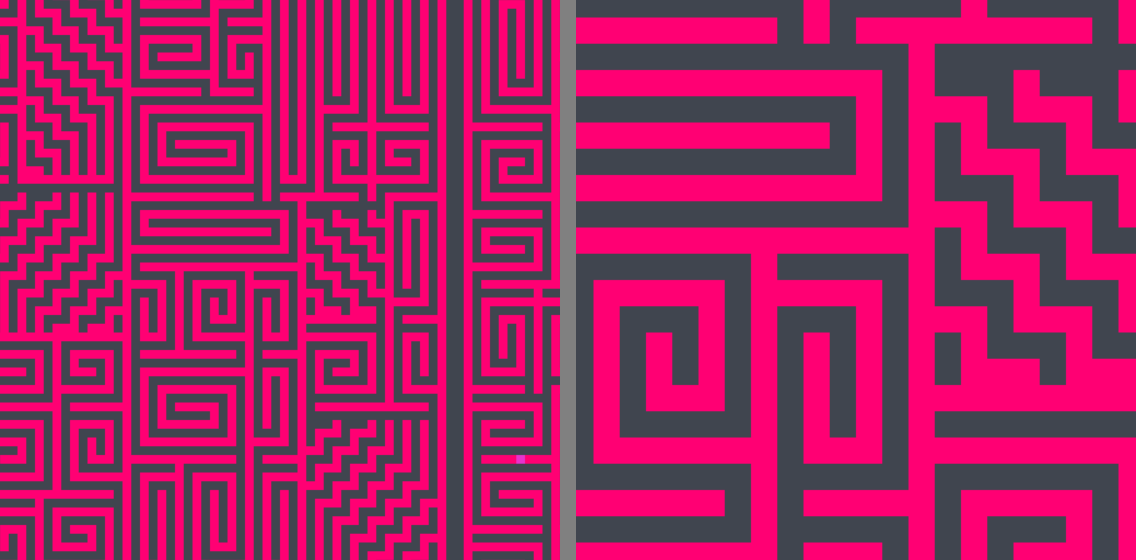
Left, the full canvas; right, a detail of the centre.
Write a WebGL 1 fragment shader that draws this pattern.

```glsl
precision highp float;
// Angular meander maze: a grid of square cells is split at random into blocks
// that share one-cell walls. Each block holds a square spiral or stepped
// stripes, both made by flipping ring or stripe parity along diagonals.
uniform vec2 u_resolution;

const float GRID = 64.0;                  // cells across the canvas
const vec3 PINK = vec3(1.0, 0.0, 0.45);
const vec3 SLATE = vec3(0.25, 0.27, 0.31);
const vec3 ACCENT = vec3(0.9, 0.2, 0.8);
const vec2 ACCENT_CELL = vec2(59.0, 11.0);
const float AVENUE_LEFT = 50.0;           // wall left of the wide avenue
const float AVENUE_RIGHT = 53.0;          // wall right of it
const vec2 MIN_BLOCK = vec2(6.0, 8.0);    // smallest block, in cells
const float TALL_BIAS = 1.5;              // above 1 favours upright blocks
const float KEEP_BELOW = 30.0;            // blocks this size may stay whole
const float KEEP_CHANCE = 0.24;
const vec2 STAIR_MIN = vec2(10.0, 14.0);  // smallest block with stairs
const float STAIR_CHANCE = 0.8;
const float STAIR_REACH = 10.0;           // half width of the stepped band
const float STAIR_PERIOD = 4.0;
const float EDGE_PIXELS = 1.25;           // softness of cell edges

float hash(vec2 p, float salt) {
  return fract(sin(dot(p, vec2(12.9898, 78.233)) + salt * 37.71) * 43758.55);
}

// Narrow a rectangle down to the block that contains the cell.
void findBlock(vec2 cell, inout vec2 origin, inout vec2 size) {
  for (int i = 0; i < 12; i++) {
    float salt = float(i);
    vec2 seed = origin + size * 0.37;
    bool across = size.x * TALL_BIAS > size.y;
    vec2 axis = across ? vec2(1.0, 0.0) : vec2(0.0, 1.0);
    float len = dot(size, axis);
    float least = dot(MIN_BLOCK, axis);
    bool small = max(size.x, size.y) < KEEP_BELOW;
    if (len < 2.0 * least) break;
    if (small && hash(seed, salt + 0.5) < KEEP_CHANCE) break;

    // Even cuts keep every line one cell wide.
    float choices = (len - 2.0 * least) * 0.5 + 1.0;
    float cut = least + 2.0 * floor(hash(seed, salt) * choices);
    if (dot(cell - origin, axis) < cut) {
      size += axis * (cut - len);
    } else {
      origin += axis * cut;
      size -= axis * cut;
    }
  }
}

// Concentric rings, linked into a spiral by flips on one corner diagonal.
float spiralInk(vec2 p, vec2 size) {
  vec2 inset = min(p, size - p);
  float ring = min(inset.x, inset.y);
  bool flip = p.y == p.x + 1.0 && p.x == ring
           && p.x > 0.0 && p.x < size.x * 0.5;
  return 1.0 - mod(ring + (flip ? 1.0 : 0.0), 2.0);
}

// Upright stripes that step sideways wherever a diagonal flips them.
float stairInk(vec2 p, vec2 size) {
  if (p.y == 0.0 || p.x == 0.0 || p.x == size.x) return 1.0;
  if (p.y == size.y - 1.0) return 0.0;
  float diagonal = p.x + p.y;
  float offset = abs(diagonal - 0.5 * (size.x + size.y));
  bool flip = offset < STAIR_REACH && mod(diagonal, STAIR_PERIOD) == 0.0;
  return 1.0 - mod(p.x + (flip ? 1.0 : 0.0), 2.0);
}

float mazeInk(vec2 cell) {
  if (cell.x >= AVENUE_LEFT && cell.x < AVENUE_RIGHT) {
    return cell.x == AVENUE_LEFT ? 1.0 : 0.0;
  }
  bool west = cell.x < AVENUE_LEFT;
  vec2 origin = west ? vec2(AVENUE_LEFT - 54.0, -3.0) : vec2(AVENUE_RIGHT, -5.0);
  vec2 size = west ? vec2(54.0, 72.0) : vec2(18.0, 72.0);
  findBlock(cell, origin, size);

  vec2 p = cell - origin;
  if (hash(origin, 21.0) > 0.5) p.x = size.x - p.x;
  if (p == vec2(1.0, 0.0)) return 0.0;    // gap joining stacked blocks
  bool roomy = size.x >= STAIR_MIN.x && size.y >= STAIR_MIN.y;
  if (roomy && hash(origin, 22.0) < STAIR_CHANCE) return stairInk(p, size);
  if (hash(origin, 23.0) > 0.6) p.y = size.y - p.y;
  return spiralInk(p, size);
}

vec3 cellColor(vec2 cell) {
  if (cell == ACCENT_CELL) return ACCENT;
  return mix(SLATE, PINK, mazeInk(cell));
}

void main() {
  // Blend the four nearest cells over a narrow edge.
  float side = min(u_resolution.x, u_resolution.y);
  vec2 position = gl_FragCoord.xy / side * GRID - 0.5;
  vec2 cell = floor(position);
  float sharpness = side / GRID / EDGE_PIXELS;
  vec2 blend = clamp((position - cell - 0.5) * sharpness + 0.5, 0.0, 1.0);
  vec3 low = mix(cellColor(cell), cellColor(cell + vec2(1.0, 0.0)), blend.x);
  vec3 high = mix(cellColor(cell + vec2(0.0, 1.0)), cellColor(cell + 1.0), blend.x);
  gl_FragColor = vec4(mix(low, high, blend.y), 1.0);
}
```
